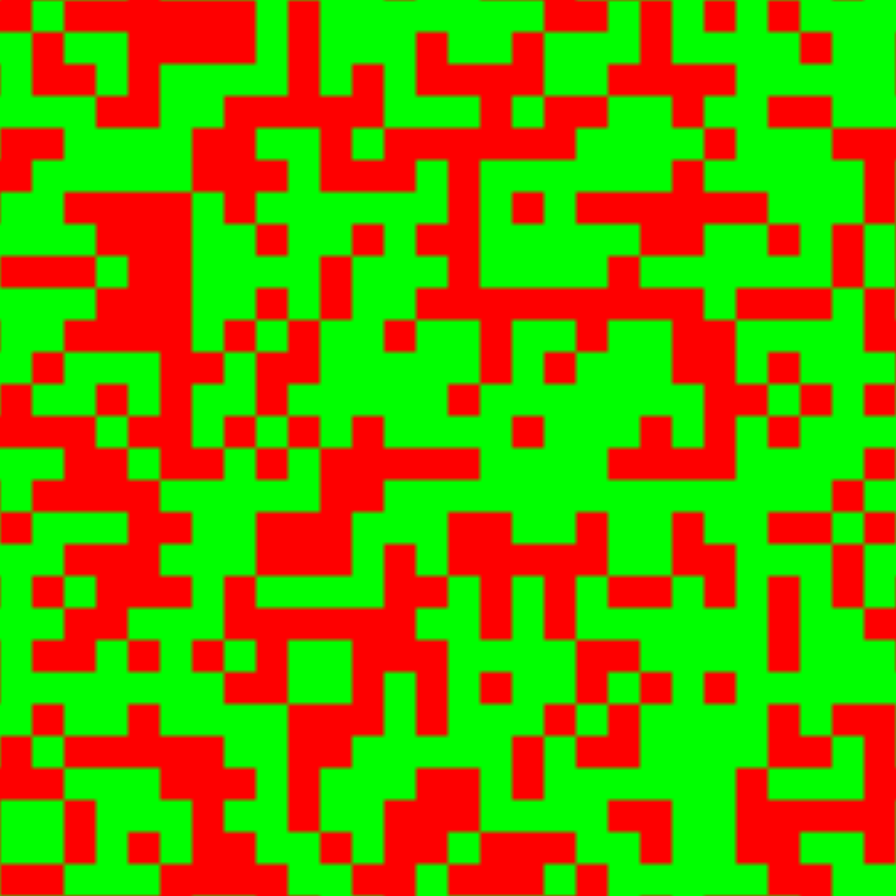
Write a WebGL 1 fragment shader that draws this texture.

```glsl
precision highp float;

// Random two-colour mosaic: a square grid whose cells are red or green by hash.
// Red thins out towards the right. Each pixel blends its four nearest cells
// through a narrow ramp, which gives slightly soft cell borders.

uniform vec2 u_resolution;

const float CELLS = 28.0;         // cells along one side
const float EDGE_WIDTH = 0.16;    // width of the soft border, in cells
const float RED_LEFT = 0.49;      // chance of red on the left
const float RED_RIGHT = 0.37;     // chance of red on the right
const float THIN_START = 0.50;    // where red begins to thin out
const float THIN_END = 0.70;      // where it is thinnest
const float SEED = 17.0;
const vec3 GREEN = vec3(0.0, 1.0, 0.005);
const vec3 RED = vec3(0.995, 0.0, 0.0);

float hash(vec2 p) {
  vec3 q = fract(vec3(p.xyx) * 0.1031);
  q += dot(q, q.yzx + 33.33);
  return fract((q.x + q.y) * q.z);
}

// 1 for a red cell, 0 for a green one
float redCell(vec2 cell) {
  float across = (cell.x + 0.5) / CELLS;
  float chance = mix(RED_LEFT, RED_RIGHT, smoothstep(THIN_START, THIN_END, across));
  return 1.0 - step(chance, hash(cell + SEED));
}

void main() {
  vec2 grid = gl_FragCoord.xy / u_resolution * CELLS - 0.5;
  vec2 cell = floor(grid);

  // Ramp halfway between cell centres, never narrower than one pixel
  vec2 width = max(vec2(EDGE_WIDTH), CELLS / u_resolution);
  vec2 blend = clamp((fract(grid) - 0.5) / width + 0.5, 0.0, 1.0);

  float lower = mix(redCell(cell), redCell(cell + vec2(1.0, 0.0)), blend.x);
  float upper = mix(redCell(cell + vec2(0.0, 1.0)), redCell(cell + 1.0), blend.x);
  gl_FragColor = vec4(mix(GREEN, RED, mix(lower, upper, blend.y)), 1.0);
}
```
